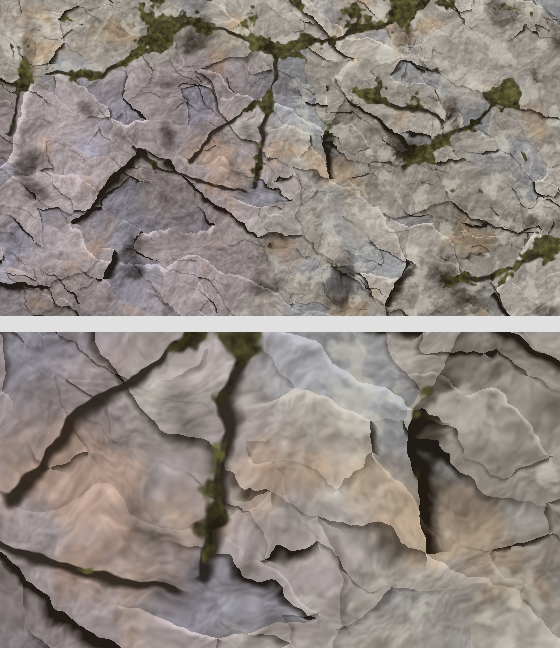
Top: the whole. Bottom: its middle third, enlarged.
This texture is drawn by a Shadertoy shader. Its source:

```glsl
// Weathered slate face: chipped plates, dark ledges, pale lichen and moss in the seams.

const vec3 CREVICE = vec3(0.13, 0.11, 0.085);
const vec3 SLATE = vec3(0.73, 0.71, 0.70);
const vec3 LICHEN = vec3(0.78, 0.77, 0.72);
const vec3 MOSS_DARK = vec3(0.12, 0.11, 0.06);
const vec3 MOSS_LIT = vec3(0.39, 0.38, 0.21);

// Main fractures, each from xy to zw in canvas heights
const vec4 SEAMS[12] = vec4[12](
    vec4(0.13, 0.77, 0.32, 0.77), vec4(0.32, 0.77, 0.61, 0.93),
    vec4(0.61, 0.93, 0.89, 0.84), vec4(0.89, 0.84, 1.34, 0.99),
    vec4(0.03, 0.60, 0.09, 0.83), vec4(0.44, 0.54, 0.50, 0.47),
    vec4(0.50, 0.47, 0.77, 0.40), vec4(0.89, 0.84, 0.80, 0.42),
    vec4(0.60, 0.50, 0.80, 0.68), vec4(1.12, 0.72, 1.40, 0.63),
    vec4(1.42, 0.11, 1.78, 0.21), vec4(1.27, 0.47, 1.62, 0.70));

vec2 hash2(vec2 p) {
    p = vec2(dot(p, vec2(127.1, 311.7)), dot(p, vec2(269.5, 183.3)));
    return fract(sin(p) * 43758.5);
}

float cornerSlope(vec2 cell, vec2 f, vec2 corner) {
    return dot(hash2(cell + corner) * 2.0 - 1.0, f - corner);
}

float gradientNoise(vec2 p) {
    vec2 cell = floor(p), f = fract(p);
    vec2 u = f * f * f * (f * (f * 6.0 - 15.0) + 10.0);
    vec2 e = vec2(0.0, 1.0);
    return mix(mix(cornerSlope(cell, f, e.xx), cornerSlope(cell, f, e.yx), u.x),
               mix(cornerSlope(cell, f, e.xy), cornerSlope(cell, f, e.yy), u.x), u.y);
}

float fbm(vec2 p, int octaves) {
    float sum = 0.0, amp = 1.0;
    for (int i = 0; i < octaves; i++) {
        sum += amp * gradientNoise(p);
        p = mat2(1.6, 1.2, -1.2, 1.6) * p + 7.3;
        amp *= 0.5;
    }
    return sum;
}

// Voronoi plate: border distance, rise of the neighbour, its upward direction, own height
vec4 plate(vec2 p) {
    vec2 cell = floor(p), f = fract(p), home = vec2(0.0), toHome = vec2(9.0);
    for (int y = -1; y <= 1; y++)
    for (int x = -1; x <= 1; x++) {
        vec2 g = vec2(x, y);
        vec2 r = g + hash2(cell + g) - f;
        if (dot(r, r) < dot(toHome, toHome)) { toHome = r; home = g; }
    }
    float border = 9.0, up = 0.0;
    vec2 neighbour = home;
    for (int y = -2; y <= 2; y++)
    for (int x = -2; x <= 2; x++) {
        vec2 g = home + vec2(x, y);
        vec2 r = g + hash2(cell + g) - f, gap = r - toHome;
        if (dot(gap, gap) < 0.00001) continue;
        vec2 dir = normalize(gap);
        float d = dot(0.5 * (r + toHome), dir);
        if (d < border) { border = d; up = dir.y; neighbour = g; }
    }
    float own = hash2(cell + home + 31.0).x;
    return vec4(border, hash2(cell + neighbour + 31.0).x - own, up, own);
}

// Shadow under a higher plate, bright lip on a raised one
float chipShade(vec4 pl, float reach) {
    float overhang = max(pl.y, 0.0) * smoothstep(-0.4, 0.5, pl.z);
    float lip = max(-pl.y, 0.0) * smoothstep(-0.2, 0.7, pl.z);
    return 0.5 * lip * (1.0 - smoothstep(0.0, reach * 0.6, pl.x))
         - 1.4 * overhang * (1.0 - smoothstep(0.0, reach * (0.3 + overhang), pl.x));
}

// Fracture from a to b: x is the shadow hanging below it, y the closeness
vec2 ledge(vec2 p, vec2 a, vec2 b, float depth) {
    vec2 ab = b - a;
    vec2 off = p - a - ab * clamp(dot(p - a, ab) / dot(ab, ab), 0.0, 1.0);
    float reach = depth * mix(1.0, 0.3, smoothstep(-0.003, 0.003, off.y));
    float d = length(off);
    return vec2(1.0 - smoothstep(reach * 0.3, reach, d), exp(-24.0 * d));
}

void mainImage(out vec4 fragColor, in vec2 fragCoord) {
    vec2 p = fragCoord / iResolution.y;

    // Jagged warp and the smooth sheltered slab on the left
    vec2 jag = vec2(fbm(p * 6.0, 5), fbm(p * 6.0 + 40.0, 5));
    vec2 q = p + 0.055 * jag;
    float shelter = (1.0 - smoothstep(0.72, 1.0, q.x + jag.x * 0.15))
                  * (1.0 - smoothstep(0.80, 0.90, q.y + 0.25 * abs(q.x - 0.62)));

    // Plates at three sizes, sheared along the bedding
    vec2 bed = vec2(q.x + 0.3 * q.y, 1.35 * q.y + 0.35 * q.x);
    vec4 large = plate(bed * 3.2), medium = plate(bed * 7.5 + 11.0), small = plate(bed * 17.0 + 5.0);
    float broken = smoothstep(-0.2, 0.2, fbm(p * 3.5 + 17.0, 2));
    float splinter = smoothstep(-0.05, 0.3, fbm(p * 5.0 + 63.0, 2));

    // Fractures
    vec2 seam = vec2(0.0);
    for (int i = 0; i < 12; i++) {
        float depth = 0.013 * (1.0 + 1.4 * gradientNoise(p * 13.0 + float(i)));
        seam = max(seam, ledge(p + 0.045 * jag, SEAMS[i].xy, SEAMS[i].zw, depth));
    }

    // Brightness from relief, plates, stains and fractures
    float slope = fbm(q * 8.0, 5) - fbm((q + vec2(-0.002, 0.004)) * 8.0, 5);
    float tone = 0.76 + 1.8 * slope + 0.22 * fbm(p * 2.5 + 9.0, 3) + 0.12 * fbm(p * 55.0, 2);
    tone += 0.16 * (large.w - 0.5) + 0.14 * (medium.w - 0.5) * broken - 0.05 * shelter;
    tone += chipShade(large, 0.11) + chipShade(medium, 0.15) * broken;
    tone += 0.8 * chipShade(small, 0.22) * splinter;
    tone -= 0.4 * smoothstep(0.15, 0.5, fbm(p * 6.0 + 81.0, 4));
    tone = mix(tone, 0.04, 0.92 * seam.x);
    vec3 colour = mix(CREVICE, SLATE, clamp(tone, 0.0, 1.12));

    // Purple and rust on the slab, bluish chips, warm weathering outside it
    float rust = smoothstep(0.12, 0.45, fbm(p * 5.0 + 23.0, 4));
    colour *= mix(vec3(1.01, 1.0, 0.965), vec3(1.02, 0.98, 1.01), shelter);
    colour *= mix(vec3(1.0), vec3(1.08, 0.98, 0.86), rust * 0.8);
    colour *= mix(vec3(1.0), vec3(0.94, 0.98, 1.05), broken * step(medium.w, 0.3));

    // Lichen blotches
    float crust = fbm(p * 11.0 + 52.0, 5) + 0.25 * fbm(p * 50.0, 2);
    float lichen = smoothstep(0.12, 0.32, crust) * (1.0 - shelter) * (1.0 - seam.x);
    colour = mix(colour, LICHEN * (0.8 + 0.25 * tone), 0.6 * lichen * smoothstep(0.2, 0.6, tone));

    // Moss, gathered in seams, cracks and along the top
    float growth = 0.9 * fbm(p * 9.0 + 70.0, 4) + 0.3 * fbm(p * 42.0, 2) + 0.75 * seam.y;
    growth += 0.35 * exp(-14.0 * large.x) * (1.0 - shelter) + 0.32 * smoothstep(0.86, 1.0, p.y);
    float moss = smoothstep(0.0, 0.13, growth - 0.62 - 0.3 * shelter);
    float tuft = clamp(0.5 + 0.8 * fbm(p * 60.0 + 3.0, 3) + 0.9 * fbm(p * 12.0, 2), 0.0, 1.0);
    colour = mix(colour, mix(MOSS_DARK, MOSS_LIT, tuft), 0.92 * moss);

    fragColor = vec4(colour, 1.0);
}
```
